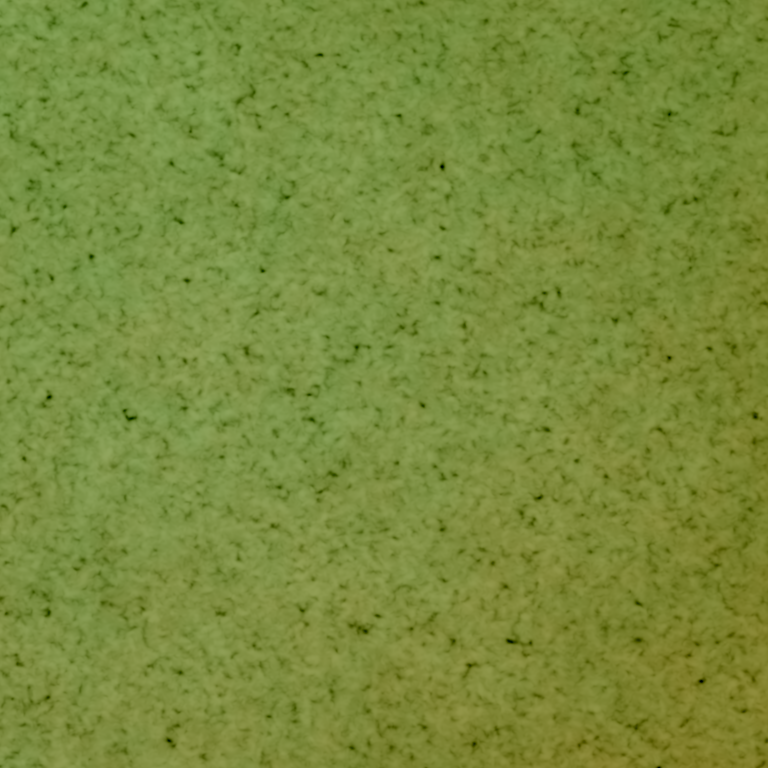
Write a Shadertoy shader that draws this texture.

```glsl
// Soft green felt: short curved fibres over a gradient from leaf green to olive.

const float FIBRE_LENGTH = 0.47;  // in cells
const float FIBRE_WIDTH = 0.23;   // in cells
const int FIBRES_PER_CELL = 3;

// Integer hash: three random values in 0..1 for a cell and a seed.
vec3 hash3(vec2 cell, int seed) {
    uvec3 v = uvec3(ivec3(ivec2(cell), seed));
    v = v * 1664525u + 1013904223u;
    v.x += v.y * v.z; v.y += v.z * v.x; v.z += v.x * v.y;
    v ^= v >> 16u;
    v.x += v.y * v.z; v.y += v.z * v.x; v.z += v.x * v.y;
    return vec3(v >> 8u) / 16777216.0;
}

// Smooth value noise in -1..1.
float softNoise(vec2 p, int seed) {
    vec2 cell = floor(p);
    vec2 t = smoothstep(0.0, 1.0, p - cell);
    float low = mix(hash3(cell, seed).x, hash3(cell + vec2(1, 0), seed).x, t.x);
    float high = mix(hash3(cell + vec2(0, 1), seed).x, hash3(cell + vec2(1, 1), seed).x, t.x);
    return 2.0 * mix(low, high, t.y) - 1.0;
}

// One bent fibre with a soft profile, centred on the origin.
float fibre(vec2 p, float angle, float bend) {
    vec2 axis = vec2(cos(angle), sin(angle));
    vec2 q = vec2(dot(p, axis), dot(p, vec2(-axis.y, axis.x)));
    q.y += bend * q.x * q.x;
    q /= vec2(FIBRE_LENGTH, FIBRE_WIDTH);
    return exp(-dot(q, q));
}

// Sum of light and dark fibres scattered over a grid of cells.
float fibreLayer(vec2 p, int seed) {
    vec2 home = floor(p);
    float total = 0.0;
    for (int y = -1; y <= 1; y++)
    for (int x = -1; x <= 1; x++)
    for (int i = 0; i < FIBRES_PER_CELL; i++) {
        vec2 cell = home + vec2(x, y);
        vec3 place = hash3(cell, seed + 2 * i);
        vec3 shape = hash3(cell, seed + 2 * i + 1);
        // Cubic term favours lying fibres over upright ones.
        float turn = 2.0 * place.z - 1.0;
        float angle = 1.57 * mix(turn, turn * turn * turn, 0.4) - 0.1;
        float tone = 2.0 * shape.x - 1.0;
        total += tone * fibre(p - cell - place.xy, angle, 1.6 * (shape.y - 0.5));
    }
    return total;
}

// Broad lighting: four corner colours and a paler middle.
vec3 baseColor(vec2 uv) {
    const vec3 topLeft = vec3(0.46, 0.58, 0.27);
    const vec3 topRight = vec3(0.43, 0.51, 0.18);
    const vec3 bottomLeft = vec3(0.49, 0.55, 0.25);
    const vec3 bottomRight = vec3(0.49, 0.48, 0.14);
    const vec3 middleGlow = vec3(0.022, 0.038, 0.055);
    vec3 top = mix(topLeft, topRight, uv.x);
    vec3 bottom = mix(bottomLeft, bottomRight, uv.x);
    vec2 arch = 4.0 * uv * (1.0 - uv);
    return mix(bottom, top, uv.y) + middleGlow * arch.x * arch.y;
}

void mainImage(out vec4 fragColor, in vec2 fragCoord) {
    vec2 uv = fragCoord / iResolution.xy;

    // Fibres at two sizes; the curve deepens darks and flattens lights.
    float grain = fibreLayer(uv * 66.0, 10) + 0.4 * fibreLayer(uv * 118.0, 40);
    grain = 1.08 - exp(-0.9 * grain);

    // Cloudy patches of tone and hue.
    float tone = 0.6 * softNoise(uv * 22.0, 71) + 0.4 * softNoise(uv * 8.0, 72);
    float hue = 0.5 * softNoise(uv * 28.0, 73) + 0.5 * softNoise(uv * 9.0, 74);

    vec3 color = baseColor(uv);
    color += grain * vec3(0.076, 0.070, 0.086);
    color += tone * vec3(0.024, 0.022, 0.026);
    color += hue * vec3(0.022, -0.006, -0.008);
    fragColor = vec4(clamp(color, 0.0, 1.0), 1.0);
}
```
